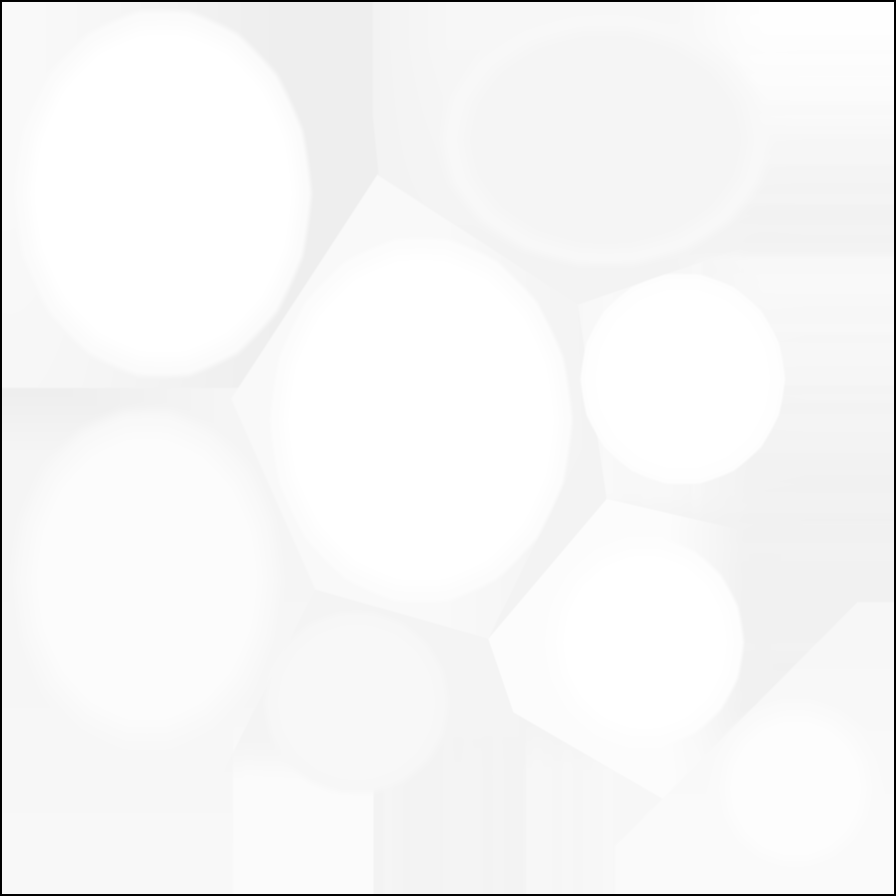
This texture map is drawn by a three.js fragment shader. Its source:

```glsl
// Pale occlusion-style map: faceted oval stones on near-white angular cells,
// with faint bled streaks and a thin black frame. Cells are intersections of
// half planes; stones are soft ellipses layered above them.
varying vec2 vUv;

const float FRAME_WIDTH = 0.0022;
const float EDGE = 0.0015;        // half width of a crisp edge
const float RIM_WIDTH = 0.020;    // band between stone outline and core
const float FACETS = 18.0;
const float STREAK_COUNT = 90.0;
const float STREAK_DEPTH = 0.007;
const float PI = 3.14159265;

float hash(float n) {
  n = fract(n * 0.1031);
  n *= n + 33.33;
  return fract(n * (n + n));
}

float streak(float x) {
  float cell = floor(x);
  return mix(hash(cell), hash(cell + 1.0), smoothstep(0.3, 0.7, x - cell)) - 0.5;
}

float fill(float d) { return smoothstep(-EDGE, EDGE, d); }
float ramp(float a, float b, float x) { return clamp((x - a) / (b - a), 0.0, 1.0); }
float band(float a, float b, float x) { return fill(x - a) * fill(b - x); }

// Signed distance to the line a-b, positive on its left
float side(vec2 p, vec2 a, vec2 b) {
  vec2 n = normalize(b - a), d = p - a;
  return n.x * d.y - n.y * d.x;
}

// Soft faceted ellipse: outer rim tone, then core tone
float stone(float shade, vec2 p, vec2 center, vec2 radius, float rim, float core, float blur) {
  vec2 q = (p - center) / radius;
  float sector = 2.0 * PI / FACETS;
  float angle = mod(atan(q.y, q.x) + PI, sector) - 0.5 * sector;
  float reach = length(q) * mix(1.0, cos(angle), 0.6);
  float d = (1.0 - reach) * min(radius.x, radius.y);
  shade = mix(shade, rim, smoothstep(-blur, blur, d));
  return mix(shade, core, smoothstep(0.0, RIM_WIDTH + blur, d - 0.003));
}

// Broad tones bled outwards to the canvas edges
float background(vec2 p) {
  float left = mix(0.932, 0.962, max(ramp(0.565, 0.49, p.y), ramp(0.06, 0.26, p.x)));
  left = mix(left, 0.972, ramp(0.35, 0.05, p.y));
  float topLeft = mix(0.977, 0.932, smoothstep(0.0, 0.36, p.x));
  topLeft -= 0.010 * ramp(0.80, 0.57, p.y) * ramp(0.3, 0.0, p.x);
  left = mix(left, topLeft, fill(p.y - 0.567));

  float upper = mix(0.950, 0.995, smoothstep(0.73, 0.98, p.y));
  float middle = mix(0.966, 0.975, ramp(0.57, 0.71, p.y));
  float lower = mix(0.945, 0.957, ramp(0.40, 0.565, p.y));
  float right = mix(lower, middle, fill(p.y - 0.570));
  right = mix(right, upper, smoothstep(0.708, 0.722, p.y));
  right += STREAK_DEPTH * streak(p.y * STREAK_COUNT) * ramp(0.72, 0.9, p.x);

  float center = mix(0.952, 0.967, ramp(0.42, 0.50, p.x) * ramp(0.7, 0.95, p.y));
  float shade = mix(center, right, smoothstep(0.73, 0.86, p.x));
  float bend = 0.416 + 0.006 * ramp(0.87, 0.81, p.y);
  return mix(left, shade, fill(p.x - bend));
}

float cells(float shade, vec2 p) {
  vec2 peak = vec2(0.421, 0.805), west = vec2(0.258, 0.555);
  vec2 foot = vec2(0.352, 0.342), notch = vec2(0.545, 0.287);
  vec2 crest = vec2(0.677, 0.443), shoulder = vec2(0.645, 0.660);
  vec2 belly = vec2(0.650, 0.500);

  // Lower panels with vertical streaks
  float low = ramp(0.20, 0.14, p.y);
  float grain = STREAK_DEPTH * streak(p.x * STREAK_COUNT);
  shade = mix(shade, 0.984 + 0.5 * grain, band(0.260, 0.417, p.x) * low);
  shade = mix(shade, 0.956 + grain, band(0.417, 0.587, p.x) * low);
  shade = mix(shade, 0.968 + grain, band(0.587, 0.840, p.x) * low);

  // Cell under the small lower stone
  float d = min(side(p, notch, foot), side(p, foot, vec2(0.260, 0.160)));
  d = min(d, 0.580 - p.x);
  shade = mix(shade, 0.955, fill(d) * ramp(0.13, 0.18, p.y));

  // Central kite
  d = min(side(p, peak, west), side(p, west, foot));
  d = min(d, min(side(p, foot, notch), side(p, notch, belly)));
  d = min(d, min(side(p, belly, shoulder), side(p, shoulder, peak)));
  shade = mix(shade, mix(0.975, 0.958, ramp(0.50, 0.62, p.x)), fill(d));

  // Right cell
  d = min(side(p, vec2(0.790, 0.710), shoulder), side(p, shoulder, crest));
  float fade = ramp(0.84, 0.76, p.x) * ramp(0.41, 0.45, p.y);
  shade = mix(shade, 0.972 + grain, fill(d) * fade);

  // Bright cell below it
  vec2 hip = vec2(0.573, 0.205);
  d = min(side(p, vec2(0.790, 0.417), crest), side(p, crest, notch));
  d = min(d, min(side(p, notch, hip), side(p, hip, vec2(0.720, 0.120))));
  shade = mix(shade, 0.990, fill(d) * ramp(0.83, 0.74, p.x));

  // Lower right corner
  vec2 bend = vec2(0.687, 0.056);
  d = min(side(p, vec2(0.957, 0.328), bend), min(p.x - bend.x, 0.328 - p.y));
  return mix(shade, mix(0.982, 0.968, ramp(0.05, 0.30, p.y)), fill(d));
}

void main() {
  vec2 p = vUv;
  float shade = cells(background(p), p);

  // Stones
  shade = stone(shade, p, vec2(0.182, 0.784), vec2(0.164, 0.204), 0.984, 1.000, 0.004);
  shade = stone(shade, p, vec2(0.676, 0.844), vec2(0.180, 0.139), 0.974, 0.960, 0.008);
  shade = stone(shade, p, vec2(0.470, 0.531), vec2(0.167, 0.203), 0.988, 1.000, 0.003);
  shade = stone(shade, p, vec2(0.762, 0.577), vec2(0.113, 0.117), 0.994, 1.000, 0.002);
  shade = stone(shade, p, vec2(0.164, 0.353), vec2(0.147, 0.189), 0.974, 0.988, 0.008);
  shade = stone(shade, p, vec2(0.720, 0.283), vec2(0.109, 0.116), 0.992, 1.000, 0.003);
  shade = stone(shade, p, vec2(0.398, 0.216), vec2(0.102, 0.101), 0.968, 0.974, 0.006);
  shade = stone(shade, p, vec2(0.888, 0.120), vec2(0.095, 0.098), 0.980, 0.992, 0.006);

  // Frame
  vec2 margin = min(p, 1.0 - p);
  shade *= smoothstep(-0.0006, 0.0006, min(margin.x, margin.y) - FRAME_WIDTH);
  gl_FragColor = vec4(vec3(shade), 1.0);
}
```
